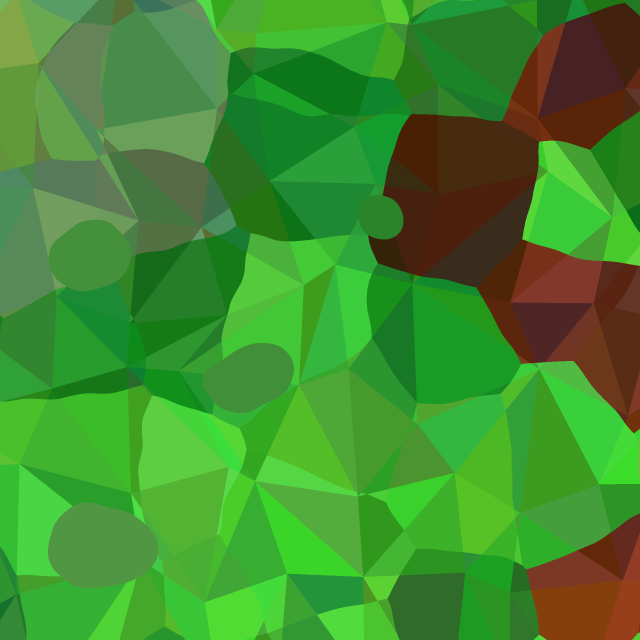
A WebGL 1 fragment shader for this background:

```glsl
precision highp float;

uniform vec2 u_resolution;

vec3 hash3(vec2 p) {
  vec3 q = fract(p.xyx * vec3(0.1031, 0.1030, 0.0973));
  q += dot(q, q.yxz + 33.33);
  return fract((q.xxy + q.yzz) * q.zyx);
}

vec2 noise2(vec2 p) {
  vec2 i = floor(p), f = fract(p);
  f = f * f * (3.0 - 2.0 * f);
  vec2 low = mix(hash3(i).xy, hash3(i + vec2(1, 0)).xy, f.x);
  vec2 high = mix(hash3(i + vec2(0, 1)).xy, hash3(i + 1.0).xy, f.x);
  return mix(low, high, f.y) - 0.5;
}

float side(vec2 a, vec2 b, vec2 p) {
  return (b.x - a.x) * (p.y - a.y) - (b.y - a.y) * (p.x - a.x);
}

bool inTriangle(vec2 p, vec2 a, vec2 b, vec2 c) {
  return min(side(a, b, p), min(side(b, c, p), side(c, a, p))) >= 0.0;
}

vec2 meshVertex(vec2 id) {
  return id + 0.5 + 0.72 * (hash3(id + 61.0).xy - 0.5);
}

// Key of the triangle of a jittered mesh that covers p
vec2 facetKey(vec2 p) {
  vec2 key = floor(p);
  for (int y = -1; y <= 0; y++) {
    for (int x = -1; x <= 0; x++) {
      vec2 id = floor(p) + vec2(x, y);
      vec2 a = meshVertex(id), b = meshVertex(id + vec2(1, 0));
      vec2 c = meshVertex(id + 1.0), d = meshVertex(id + vec2(0, 1));
      bool flip = hash3(id + 17.0).z > 0.5;
      if (flip ? inTriangle(p, b, c, d) : inTriangle(p, a, b, c)) key = id;
      if (flip ? inTriangle(p, b, d, a) : inTriangle(p, a, c, d)) key = id + vec2(133.0, 71.0);
    }
  }
  return key;
}

// Cell of the rounded patch at p: a Voronoi diagram with additive weights
vec2 patchId(vec2 p) {
  vec2 best = vec2(0.0);
  float nearest = 1e3;
  for (int y = -2; y <= 2; y++) {
    for (int x = -2; x <= 2; x++) {
      vec2 id = floor(p) + vec2(x, y);
      vec3 h = hash3(id + 29.0);
      float d = length(p - id - 0.5 - 0.7 * (h.xy - 0.5)) - 0.4 * h.z;
      if (d < nearest) {
        nearest = d;
        best = id;
      }
    }
  }
  return best;
}

vec3 patchColor(vec2 id) {
  float pick = hash3(id + 83.0).x;
  bool earthy = id.x > 3.5 && mod(id.y, 2.0) < 0.5;
  if (earthy) return mix(vec3(0.38, 0.18, 0.11), vec3(0.50, 0.21, 0.06), pick);
  if (id == vec2(3.0)) return vec3(0.27, 0.15, 0.09);
  if (id.x < 1.5 && id.y > 2.5) return mix(vec3(0.32, 0.50, 0.33), vec3(0.43, 0.62, 0.28), pick);
  float brightShare = id.y < 1.5 ? 0.8 : 0.5;
  return pick < brightShare ? vec3(0.27, 0.73, 0.20) : vec3(0.13, 0.53, 0.15);
}

vec3 scene(vec2 uv) {
  vec2 warped = uv + 0.035 * noise2(uv * 9.0) + 0.01 * noise2(uv * 23.0 + 7.0);
  vec2 id = patchId(warped * 5.0);
  vec3 color = patchColor(id);

  // Flat facets vary in brightness and hue
  vec3 h = hash3(facetKey(uv * vec2(8.0, 6.5)) + id * 7.0 + 11.0);
  color *= 0.82 + 0.34 * h.x;
  color += (h.yxz - 0.5) * vec3(0.16, 0.04, 0.13);

  // Sparse small islands lie on top
  vec2 cell = floor(warped * 4.0);
  vec3 island = hash3(cell + 47.0);
  vec2 offset = fract(warped * 4.0) - 0.5 - 0.4 * (island.xy - 0.5);
  float radius = 0.13 + 0.14 * island.x;
  if (island.z < 0.3 && length(offset * vec2(0.85, 1.1)) < radius) {
    color = island.y < 0.2 ? vec3(0.32, 0.24, 0.17)
                           : mix(vec3(0.13, 0.50, 0.14), vec3(0.34, 0.60, 0.28), island.x);
  }
  return color;
}

void main() {
  float size = min(u_resolution.x, u_resolution.y);
  vec3 sum = vec3(0.0);
  // Supersampling smooths every edge
  for (int y = -1; y <= 1; y++) {
    for (int x = -1; x <= 1; x++) {
      sum += scene((gl_FragCoord.xy + vec2(x, y) / 3.0) / size);
    }
  }
  gl_FragColor = vec4(clamp(sum / 9.0, 0.0, 1.0), 1.0);
}
```
